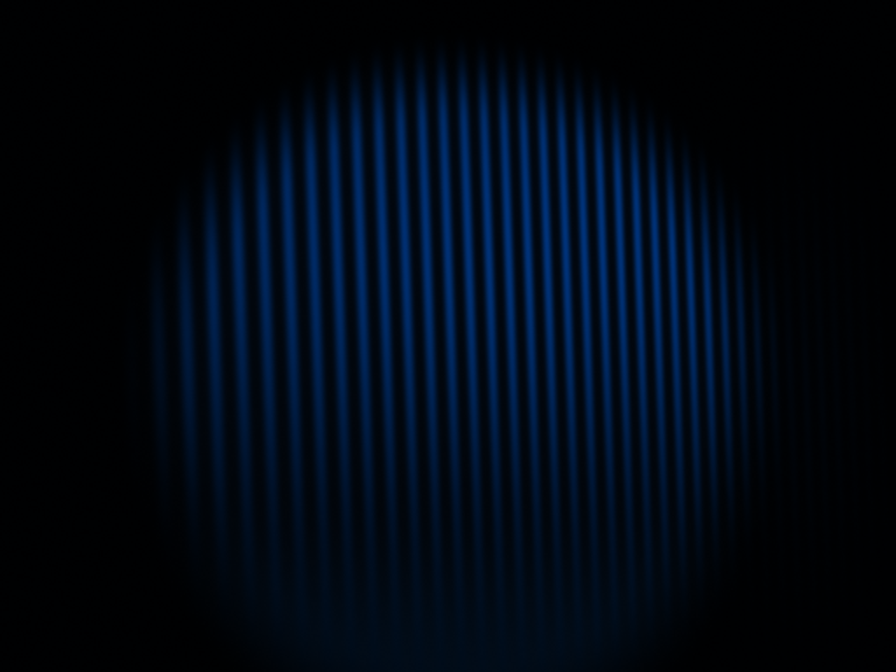
Reproduce this background procedurally as a Shadertoy shader.

```glsl
// Draws a dark round pool of blue light crossed by fine, slightly tilted stripes.

const float TAU = 6.2831853;
const vec3 NIGHT = vec3(0.0, 0.003, 0.007);
const vec3 BLUE = vec3(0.0, 0.195, 0.47);
const vec3 GAP_TINT = vec3(0.008, 0.024, 0.046);
const vec3 HAZE = vec3(0.002, 0.038, 0.075);

// Bell curve with separate widths on each axis
float bell(vec2 p, vec2 center, vec2 width) {
    vec2 d = (p - center) / width;
    return exp(-0.5 * dot(d, d));
}

// Soft oval whose lower half is taller than its upper half
float softOval(vec2 p, vec2 center, float halfWidth, float up, float down, float inner, float outer) {
    vec2 d = p - center;
    float r = length(d / vec2(halfWidth, d.y > 0.0 ? up : down));
    return 1.0 - smoothstep(inner, outer, r);
}

// Stripe profile: spacing tightens towards the right
float stripes(vec2 p, float tilt, float sharpness) {
    float x = p.x + tilt * (p.y - 0.5) - 0.503;
    float phase = 43.0 * x + 19.3 * x * x;
    return pow(0.5 + 0.5 * cos(TAU * phase), sharpness);
}

// Sine hash for a trace of dither
float hash(vec2 p) {
    return fract(sin(dot(p, vec2(12.9898, 78.233))) * 43758.5453);
}

void mainImage(out vec4 fragColor, in vec2 fragCoord) {
    vec2 uv = fragCoord / iResolution.xy;

    // Light pool, brightest right of center in the upper half
    float pool = softOval(uv, vec2(0.507, 0.45), 0.36, 0.48, 0.58, 0.76, 1.06);
    float fall = uv.y > 0.65 ? 0.34 : 0.285;
    float light = pool * bell(uv, vec2(0.63, 0.65), vec2(0.46, fall));

    // Bright stripes over dim gaps
    float stripe = stripes(uv, 0.0255, 1.5);
    vec3 color = NIGHT + BLUE * light * mix(0.045, 1.0, stripe);
    color += GAP_TINT * pool * (1.0 - stripe) * 0.6;

    // Low haze along the bottom
    float low = 1.0 - smoothstep(0.0, 0.27, uv.y);
    color += HAZE * low * pool * 0.75;

    // Faint spill past the right edge
    float spill = bell(uv, vec2(0.89, 0.43), vec2(0.055, 0.17));
    color += BLUE * spill * (1.0 - pool) * mix(0.02, 0.07, stripe);

    color += (hash(floor(uv * vec2(512.0, 384.0))) - 0.5) / 255.0;
    fragColor = vec4(max(color, 0.0), 1.0);
}
```
